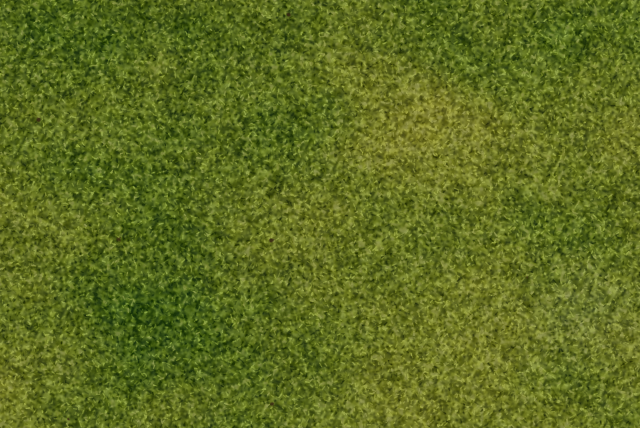
Reproduce this texture procedurally as a WebGL 1 fragment shader.

```glsl
precision highp float;
// Closely mown lawn seen from above: fine grain noise plus short scattered
// blades give a tone, broad soft patches shift its light and hue, and a
// colour ramp turns the tone to greens. A few brown crumbs lie on top.
uniform vec2 u_resolution;

// Tones from deep shade to sunlit tips, and the tone level of each
const vec3 SHADE = vec3(0.14, 0.20, 0.03);
const vec3 DEEP  = vec3(0.28, 0.34, 0.075);
const vec3 LEAF  = vec3(0.35, 0.41, 0.11);
const vec3 FRESH = vec3(0.42, 0.48, 0.145);
const vec3 TIP   = vec3(0.58, 0.64, 0.27);
const vec3 STRAW = vec3(0.53, 0.53, 0.30);
const vec3 CRUMB = vec3(0.20, 0.13, 0.07);

const float BASE_TONE = 0.415;
const float FINE_FREQ = 165.0;     // grains per canvas height
const float CLUMP_FREQ = 80.0;
const float FINE_GAIN = 0.27;
const float CLUMP_GAIN = 0.16;
const float PATCH_GAIN = 0.17;
const float BLADE_DARK = -0.13;
const float BLADE_LIGHT = 0.19;
const float BLADE_WIDTH = 0.0015;  // half width, in canvas heights
const float BLADE_LENGTH = 0.0042; // half length
const float CRUMB_CELLS = 5.0;
const float CRUMB_CHANCE = 0.22;
const float CRUMB_SIZE = 0.0045;

float hash(vec2 p) {
  vec3 q = fract(vec3(p.xyx) * 0.1031);
  q += dot(q, q.yzx + 33.33);
  return fract((q.x + q.y) * q.z);
}

float noise(vec2 p) {
  vec2 i = floor(p), f = fract(p);
  f = f * f * (3.0 - 2.0 * f);
  float low = mix(hash(i), hash(i + vec2(1.0, 0.0)), f.x);
  float high = mix(hash(i + vec2(0.0, 1.0)), hash(i + 1.0), f.x);
  return mix(low, high, f.y);
}

float fbm(vec2 p) {
  float sum = 0.0, gain = 0.5;
  for (int i = 0; i < 4; i++) {
    sum += gain * noise(p);
    p = mat2(1.6, 1.2, -1.2, 1.6) * p + 17.3;
    gain *= 0.5;
  }
  return sum / 0.9375;
}

vec2 turn(vec2 p, float a) {
  float c = cos(a), s = sin(a);
  return vec2(c * p.x - s * p.y, s * p.x + c * p.y);
}

// Soft round glow around a centre
float glow(vec2 p, vec2 centre, vec2 radius) {
  vec2 d = (p - centre) / radius;
  return exp(-dot(d, d));
}

// One jittered blade per cell, each adding its own light or dark tone
float blades(vec2 p, float cells, float seed, float pixel) {
  vec2 home = floor(p * cells);
  float tone = 0.0;
  for (int y = -1; y <= 1; y++) {
    for (int x = -1; x <= 1; x++) {
      vec2 id = home + vec2(float(x), float(y));
      vec2 key = id + seed;
      vec2 root = (id + vec2(hash(key), hash(key + 41.7))) / cells;
      vec2 d = turn(p - root, 6.2832 * hash(key + 83.1));
      float halfLength = BLADE_LENGTH * mix(0.2, 1.0, hash(key + 12.9));
      d.x -= clamp(d.x, -halfLength, halfLength);
      float edge = 0.7 * pixel;
      float cover = 1.0 - smoothstep(BLADE_WIDTH - edge, BLADE_WIDTH + edge, length(d));
      tone += cover * mix(BLADE_DARK, BLADE_LIGHT, hash(key + 57.3));
    }
  }
  return tone;
}

// Sparse dark crumbs with slightly ragged outlines
float crumbs(vec2 p, float pixel) {
  vec2 id = floor(p * CRUMB_CELLS);
  vec2 jitter = vec2(hash(id + 7.7), hash(id + 29.1));
  vec2 centre = (id + 0.1 + 0.8 * jitter) / CRUMB_CELLS;
  float size = CRUMB_SIZE * mix(0.4, 1.0, hash(id + 63.0));
  float d = length(p - centre) + 0.004 * (noise(p * 220.0) - 0.5);
  return step(hash(id + 91.0), CRUMB_CHANCE) * (1.0 - smoothstep(size - pixel, size + pixel, d));
}

vec3 ramp(float t) {
  vec3 c = mix(SHADE, DEEP, clamp((t - 0.20) / 0.14, 0.0, 1.0));
  c = mix(c, LEAF, clamp((t - 0.34) / 0.07, 0.0, 1.0));
  c = mix(c, FRESH, clamp((t - 0.41) / 0.07, 0.0, 1.0));
  return mix(c, TIP, clamp((t - 0.48) / 0.16, 0.0, 1.0));
}

void main() {
  float pixel = 1.0 / u_resolution.y;
  vec2 p = gl_FragCoord.xy * pixel;
  vec2 uv = gl_FragCoord.xy / u_resolution;

  // Broad patches of light and hue
  float sunny = glow(uv, vec2(0.58, 0.52), vec2(0.17, 0.35));
  float pale = glow(uv, vec2(0.91, 0.27), vec2(0.07, 0.10));
  float shady = glow(uv, vec2(0.28, 0.30), vec2(0.20, 0.22)) + glow(uv, vec2(0.27, 0.95), vec2(0.25, 0.12));
  float patches = fbm(p * vec2(3.0, 4.2) + 5.0) - 0.5;
  float light = PATCH_GAIN * patches + 0.035 * sunny + 0.03 * pale - 0.035 * shady;

  // Fine grain and blades
  float fine = noise(turn(p, 0.5) * FINE_FREQ) - 0.5;
  float clump = noise(turn(p, 1.1) * CLUMP_FREQ + 31.0) - 0.5;
  float tone = BASE_TONE + light + FINE_GAIN * fine + CLUMP_GAIN * clump;
  tone += blades(turn(p, 0.35), 75.0, 3.0, pixel) + blades(turn(p, -0.6), 92.0, 211.0, pixel);

  vec3 color = ramp(tone);
  color.r += 0.12 * patches + 0.02 * sunny - 0.015 * shady;
  float dry = smoothstep(0.55, 0.85, noise(p * 95.0 + 70.0)) * smoothstep(0.40, 0.54, tone);
  color = mix(color, STRAW, 0.4 * dry);
  color.b += 0.06 * (noise(p * 120.0 + 140.0) - 0.45) + 0.04 * pale;
  color = mix(color, CRUMB, 0.8 * crumbs(p, pixel));
  gl_FragColor = vec4(clamp(color, 0.0, 1.0), 1.0);
}
```
